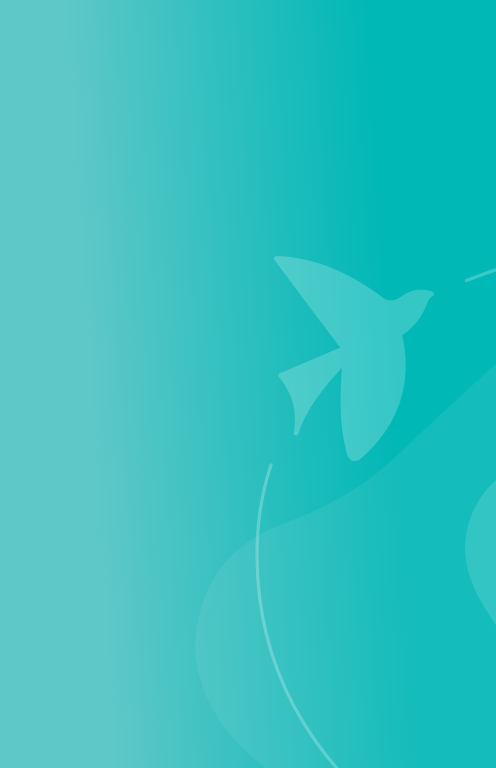
This background is drawn by a WebGL 2 fragment shader. Its source:

```glsl
#version 300 es
precision highp float;

uniform vec2 u_resolution;
out vec4 fragColor;

// Running outline state: x = nearest distance, y = inside sign
const vec2 EMPTY = vec2(100.0, 1.0);

// Adds a quadratic curve to an outline, as short straight pieces
void addCurve(vec2 p, vec2 start, vec2 control, vec2 end, inout vec2 shape) {
    vec2 a = start;
    for (int i = 1; i <= 12; i++) {
        float t = float(i) / 12.0;
        vec2 b = mix(mix(start, control, t), mix(control, end, t), t);
        vec2 pa = p - a, ba = b - a;
        float along = clamp(dot(pa, ba) / dot(ba, ba), 0.0, 1.0);
        shape.x = min(shape.x, length(pa - ba * along));
        // Even-odd crossing test
        if ((a.y > p.y) != (b.y > p.y) && pa.x < ba.x * pa.y / ba.y) shape.y = -shape.y;
        a = b;
    }
}

void addLine(vec2 p, vec2 a, vec2 b, inout vec2 shape) {
    addCurve(p, a, 0.5 * (a + b), b, shape);
}

// Alternating anchors and controls; the outline is later grown to round its tips
const vec2 BIRD[24] = vec2[24](
    vec2(2.765, 2.585), vec2(3.28, 2.60), vec2(3.80, 2.985), vec2(3.90, 3.07),
    vec2(4.02, 2.99), vec2(4.16, 2.885), vec2(4.315, 2.94), vec2(4.27, 2.96),
    vec2(4.25, 3.02), vec2(4.17, 3.23), vec2(3.995, 3.34), vec2(4.16, 4.07),
    vec2(3.59, 4.57), vec2(3.50, 4.63), vec2(3.48, 4.47), vec2(3.40, 4.18),
    vec2(3.45, 3.61), vec2(3.05, 4.02), vec2(2.96, 4.33), vec2(3.025, 4.02),
    vec2(2.81, 3.755), vec2(3.13, 3.62), vec2(3.44, 3.485), vec2(3.10, 3.035));

float birdDistance(vec2 p) {
    vec2 shape = EMPTY;
    for (int i = 0; i < 24; i += 2)
        addCurve(p, BIRD[i], BIRD[i + 1], BIRD[(i + 2) % 24], shape);
    return shape.x * shape.y - 0.025;
}

// Wide wave filling the lower right
float waveDistance(vec2 p) {
    vec2 shape = EMPTY;
    addCurve(p, vec2(5.2, 3.42), vec2(4.5, 4.05), vec2(3.9, 4.62), shape);
    addCurve(p, vec2(3.9, 4.62), vec2(3.48, 5.0), vec2(2.85, 5.23), shape);
    addCurve(p, vec2(2.85, 5.23), vec2(2.0, 5.54), vec2(1.95, 6.45), shape);
    addCurve(p, vec2(1.95, 6.45), vec2(1.97, 7.2), vec2(2.75, 7.75), shape);
    addLine(p, vec2(2.75, 7.75), vec2(5.2, 8.6), shape);
    addLine(p, vec2(5.2, 8.6), vec2(5.2, 3.42), shape);
    return shape.x * shape.y;
}

// Rounded lobe entering from the right edge
float lobeDistance(vec2 p) {
    vec2 shape = EMPTY;
    addCurve(p, vec2(5.2, 4.62), vec2(4.65, 4.95), vec2(4.65, 5.5), shape);
    addCurve(p, vec2(4.65, 5.5), vec2(4.66, 5.8), vec2(4.88, 6.13), shape);
    addLine(p, vec2(4.88, 6.13), vec2(5.2, 6.63), shape);
    addLine(p, vec2(5.2, 6.63), vec2(5.2, 4.62), shape);
    return shape.x * shape.y;
}

// Thin trail, visible in two pieces
float trailDistance(vec2 p) {
    vec2 shape = EMPTY;
    addCurve(p, vec2(2.71, 4.65), vec2(2.57, 5.07), vec2(2.57, 5.55), shape);
    addCurve(p, vec2(2.57, 5.55), vec2(2.57, 6.78), vec2(3.4, 7.72), shape);
    addCurve(p, vec2(4.665, 2.805), vec2(4.83, 2.74), vec2(5.1, 2.65), shape);
    return shape.x - 0.016;
}

float coverage(float distance, float pixel) {
    return clamp(0.5 - distance / pixel, 0.0, 1.0);
}

void main() {
    // Canvas is 7.68 units tall, with y running downwards
    float pixel = 7.68 / u_resolution.y;
    vec2 p = vec2(gl_FragCoord.x, u_resolution.y - gl_FragCoord.y) * pixel;

    // Slightly tilted horizontal gradient
    float fade = clamp((p.x - 0.65 - 0.065 * p.y) / 3.05, 0.0, 1.0);
    vec3 color = mix(vec3(0.37, 0.78, 0.785), vec3(0.0, 0.72, 0.715), fade);

    // Translucent layers
    vec3 mist = vec3(0.95, 1.0, 1.0);
    color = mix(color, vec3(0.85, 0.9, 0.9), 0.09 * coverage(waveDistance(p), pixel));
    color = mix(color, mist, 0.14 * coverage(lobeDistance(p), pixel));
    color = mix(color, mist, 0.25 * coverage(trailDistance(p), pixel));
    color = mix(color, mist, 0.22 * coverage(birdDistance(p), pixel));

    fragColor = vec4(color, 1.0);
}
```
